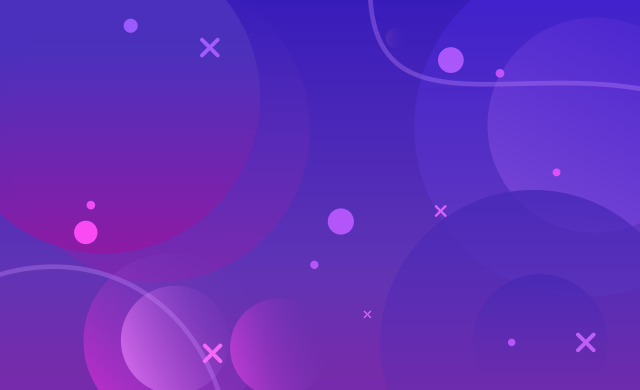
Write a Shadertoy shader that draws this background.

```glsl
// Violet gradient backdrop with translucent discs, ribbons, dots and crosses.

// Canvas height is 100 units; the origin is at the lower left.
const float CANVAS_HEIGHT = 100.0;
const int CURVE_STEPS = 40;
const vec3 VIOLET = vec3(0.62, 0.36, 1.0);
const vec3 PINK = vec3(1.0, 0.30, 0.97);
const vec3 RIBBON = vec3(0.78, 0.53, 1.0);

// Scattered accents: x, y, radius, blend from violet to pink
const vec4 DOTS[9] = vec4[9](
    vec4(33.5, 93.4, 1.8, 0.0), vec4(23.3, 47.4, 1.1, 0.9),
    vec4(22.0, 40.4, 3.0, 1.0), vec4(87.4, 43.2, 3.35, 0.25),
    vec4(80.6, 32.1, 1.05, 0.3), vec4(115.6, 84.6, 3.3, 0.17),
    vec4(128.2, 81.2, 1.1, 0.4), vec4(142.7, 55.8, 1.0, 0.75),
    vec4(131.2, 12.2, 0.95, 0.35));
const vec4 CROSSES[5] = vec4[5](
    vec4(53.8, 87.8, 2.5, 0.1), vec4(113.0, 45.9, 1.5, 0.7),
    vec4(94.2, 19.4, 0.95, 0.6), vec4(150.2, 12.2, 2.5, 0.4),
    vec4(54.5, 9.4, 2.5, 0.95));

// Antialiased coverage of a signed distance
float coverage(float d, float pixel) {
    return clamp(0.5 - d / pixel, 0.0, 1.0);
}

vec3 backdrop(float y) {
    vec3 low = mix(vec3(0.46, 0.17, 0.67), vec3(0.375, 0.205, 0.71),
                   smoothstep(0.0, 0.36, y));
    return mix(low, vec3(0.22, 0.11, 0.73), clamp((y - 0.3) / 0.7, 0.0, 1.0));
}

// Disc (x, y, radius) tinted along an axis; span is measured in radii
vec3 gradientDisc(vec3 base, vec2 p, float pixel, vec3 disc, vec2 axis,
                  float span, vec4 startTint, vec4 endTint) {
    vec2 q = p - disc.xy;
    float t = clamp((dot(q, normalize(axis)) / disc.z + 1.0) / span, 0.0, 1.0);
    vec4 tint = mix(startTint, endTint, t);
    return mix(base, tint.rgb, tint.a * coverage(length(q) - disc.z, pixel));
}

float segmentDistance(vec2 p, vec2 a, vec2 b) {
    vec2 pa = p - a, ba = b - a;
    return length(pa - ba * clamp(dot(pa, ba) / dot(ba, ba), 0.0, 1.0));
}

vec2 bezier(vec2 a, vec2 b, vec2 c, vec2 d, float t) {
    float s = 1.0 - t;
    return s * s * s * a + 3.0 * s * s * t * b + 3.0 * s * t * t * c + t * t * t * d;
}

float curveDistance(vec2 p, vec2 a, vec2 b, vec2 c, vec2 d) {
    float nearest = 1e5;
    vec2 previous = a;
    for (int i = 1; i <= CURVE_STEPS; i++) {
        vec2 point = bezier(a, b, c, d, float(i) / float(CURVE_STEPS));
        nearest = min(nearest, segmentDistance(p, previous, point));
        previous = point;
    }
    return nearest;
}

// Diagonal cross with rounded ends
float crossDistance(vec2 p, float size) {
    vec2 q = abs(p);
    float along = clamp(0.5 * (q.x + q.y), 0.0, 0.8 * size);
    return length(q - along) - 0.2 * size;
}

void mainImage(out vec4 fragColor, in vec2 fragCoord) {
    float pixel = CANVAS_HEIGHT / iResolution.y;
    vec2 p = fragCoord * pixel;
    vec3 color = backdrop(p.y / CANVAS_HEIGHT);

    // Upper left pair
    color = gradientDisc(color, p, pixel, vec3(40.2, 66.9, 39.3), vec2(0, 1), 1.7,
        vec4(0.50, 0.15, 0.68, 0.85), vec4(0.32, 0.19, 0.74, 0.08));
    color = gradientDisc(color, p, pixel, vec3(26.7, 75.0, 40.0), vec2(0, 1), 1.3,
        vec4(0.56, 0.10, 0.64, 0.95), vec4(0.30, 0.20, 0.74, 0.85));

    // Upper right pair
    color = gradientDisc(color, p, pixel, vec3(149.8, 67.5, 43.6), vec2(0, 1), 2.0,
        vec4(0.41, 0.24, 0.76, 0.8), vec4(0.24, 0.12, 0.82, 0.8));
    color = gradientDisc(color, p, pixel, vec3(152.6, 67.9, 27.6), vec2(0.5, 0.87), 2.0,
        vec4(0.48, 0.28, 0.85, 0.8), vec4(0.33, 0.17, 0.83, 0.6));

    // Lower right shadows
    color = gradientDisc(color, p, pixel, vec3(136.8, 12.0, 39.3), vec2(0, -1), 1.7,
        vec4(0.28, 0.16, 0.72, 0.85), vec4(0.38, 0.17, 0.69, 0.15));
    color = gradientDisc(color, p, pixel, vec3(138.5, 12.4, 17.3), vec2(0, -1), 1.6,
        vec4(0.27, 0.15, 0.70, 0.7), vec4(0.36, 0.17, 0.69, 0.0));

    // Lower left glows
    color = gradientDisc(color, p, pixel, vec3(43.8, 12.6, 22.4), vec2(0.7, 0.7), 1.9,
        vec4(0.74, 0.18, 0.80, 0.9), vec4(0.42, 0.24, 0.73, 0.1));
    color = gradientDisc(color, p, pixel, vec3(44.9, 12.8, 13.9), vec2(0.9, 0.35), 2.0,
        vec4(0.82, 0.42, 0.92, 0.9), vec4(0.55, 0.27, 0.78, 0.1));
    color = gradientDisc(color, p, pixel, vec3(71.6, 10.9, 12.6), vec2(0.95, 0.3), 1.9,
        vec4(0.73, 0.23, 0.82, 0.95), vec4(0.45, 0.20, 0.71, 0.0));
    color = gradientDisc(color, p, pixel, vec3(101.5, 90.2, 2.6), vec2(1, 0), 1.9,
        vec4(0.36, 0.18, 0.72, 0.8), vec4(0.25, 0.13, 0.74, 0.0));

    // Ribbons
    float ribbon = min(
        curveDistance(p, vec2(-1.1, 29.3), vec2(23.5, 37.0), vec2(48.1, 25.2), vec2(56.4, -1.5)),
        curveDistance(p, vec2(94.9, 101.0), vec2(96.6, 67.0), vec2(130.4, 83.3), vec2(165.0, 77.1)));
    color = mix(color, RIBBON, 0.33 * coverage(ribbon - 0.6, pixel));

    // Dots and crosses
    for (int i = 0; i < 9; i++) {
        vec4 dotShape = DOTS[i];
        color = mix(color, mix(VIOLET, PINK, dotShape.w),
            0.95 * coverage(length(p - dotShape.xy) - dotShape.z, pixel));
    }
    for (int i = 0; i < 5; i++) {
        vec4 mark = CROSSES[i];
        color = mix(color, mix(VIOLET, PINK + vec3(0, 0.12, 0), mark.w),
            0.95 * coverage(crossDistance(p - mark.xy, mark.z), pixel));
    }
    fragColor = vec4(color, 1.0);
}
```
